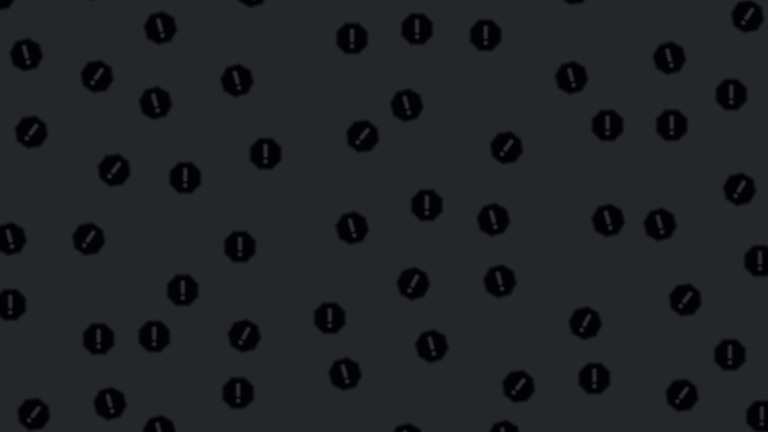
Reproduce this pattern procedurally as a Shadertoy shader.

```glsl
#define CELL 0.19          // grid spacing, in canvas heights
#define JITTER 0.052       // largest shift from the cell centre
#define APOTHEM 0.0355     // octagon centre to flat side
#define SOFTNESS 0.0065    // half width of the blurred edges
#define BAR_RADIUS 0.0047
#define GROUND vec3(0.143, 0.151, 0.164)
#define PLATE vec3(0.006, 0.008, 0.016)
#define MARK vec3(0.185, 0.188, 0.198)

float hash(vec2 p) {
    return fract(sin(dot(p, vec2(127.1, 311.7))) * 43758.5453);
}

vec2 rotate(vec2 p, float angle) {
    float c = cos(angle), s = sin(angle);
    return vec2(c * p.x + s * p.y, c * p.y - s * p.x);
}

float octagonDistance(vec2 p, float apothem) {
    p = abs(p);
    return max(max(p.x, p.y), (p.x + p.y) * 0.7071) - apothem;
}

// Vertical bar above a dot
float markDistance(vec2 p) {
    vec2 onBar = vec2(0.0, clamp(p.y, -0.004, 0.018));
    float bar = length(p - onBar) - BAR_RADIUS;
    float dotShape = length(p + vec2(0.0, 0.0175)) - BAR_RADIUS;
    return min(bar, dotShape);
}

float coverage(float distance, float softness) {
    return 1.0 - smoothstep(-softness, softness, distance);
}

// Upright, leaning left, or leaning right by a varying amount
float pickAngle(vec2 cell) {
    float choice = hash(cell + 17.3);
    float rightLean = -mix(0.42, 0.68, sqrt(hash(cell + 41.9)));
    return choice < 0.32 ? 0.0 : choice < 0.66 ? 0.27 : rightLean;
}

void mainImage(out vec4 fragColor, in vec2 fragCoord) {
    vec2 uv = fragCoord / iResolution.y;

    // Columns slide by a random amount to break up the grid
    vec2 grid = uv / CELL + vec2(0.35, 0.0);
    grid.y += hash(vec2(floor(grid.x), 5.7));
    vec2 cell = floor(grid);
    vec2 p = (fract(grid) - 0.5) * CELL;

    // Scatter and turn the plate inside its cell
    vec2 shift = vec2(hash(cell + 3.1), hash(cell + 8.6)) * 2.0 - 1.0;
    p = rotate(p - shift * JITTER, pickAngle(cell));

    vec3 color = mix(GROUND, PLATE, coverage(octagonDistance(p, APOTHEM), SOFTNESS));
    color = mix(color, MARK, coverage(markDistance(p), SOFTNESS * 0.75));
    fragColor = vec4(color, 1.0);
}
```
